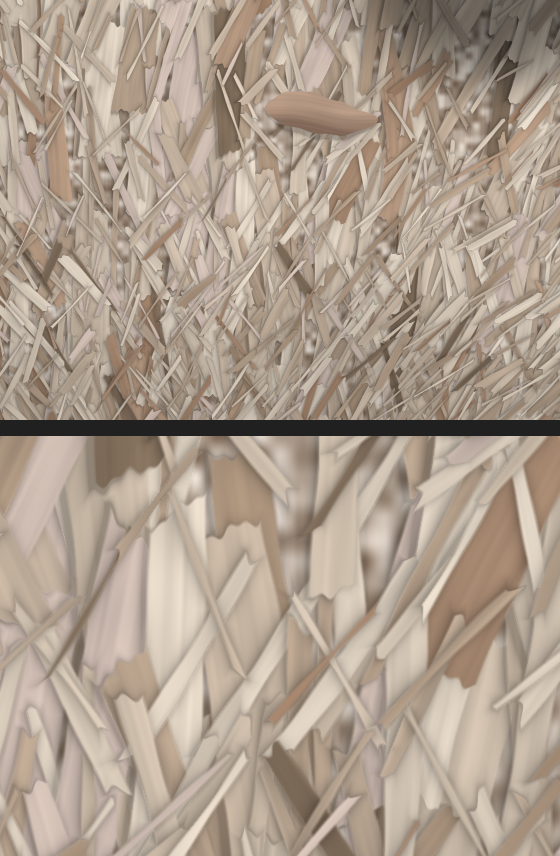
Top: the whole. Bottom: its middle third, enlarged.
This texture is drawn by a Shadertoy shader. Its source:

```glsl
// Heap of pale wood shavings and splinters with a shaded upper right corner.

float hash(vec2 p) {
    return fract(sin(dot(p, vec2(127.1, 311.7))) * 43758.5453);
}

vec4 hash4(vec2 p) {
    return fract(sin(dot(p, vec2(127.1, 311.7)) + vec4(0.0, 1.7, 4.1, 7.3)) * 43758.5453);
}

float noise(vec2 p) {
    vec2 i = floor(p), f = fract(p);
    f = f * f * (3.0 - 2.0 * f);
    return mix(mix(hash(i), hash(i + vec2(1, 0)), f.x),
               mix(hash(i + vec2(0, 1)), hash(i + vec2(1, 1)), f.x), f.y);
}

// Colour and shadow so far, plus the frame and seed of the topmost strand
struct Heap { vec3 col; float shadow; vec2 q; float seed; };

// Wood tone of one strand, from tan to cream with some rusty and dark ones
vec3 woodTone(float pick, float kind) {
    if (kind > 0.91) return mix(vec3(0.59, 0.47, 0.38), vec3(0.71, 0.60, 0.51), pick);
    if (kind < 0.03) return vec3(0.48, 0.41, 0.34);
    if (kind < 0.12) return vec3(0.79, 0.72, 0.68);
    return mix(vec3(0.63, 0.54, 0.455), vec3(0.86, 0.815, 0.755), pow(pick, 0.75));
}

// Fibres running along y in the strand's own frame
float fibres(vec2 q, float seed) {
    float fine = noise(vec2(q.x * 260.0, q.y * 7.0) + seed);
    float broad = noise(vec2(q.x * 90.0, q.y * 4.0) + seed * 1.7);
    float mottle = noise(q * vec2(45.0, 18.0) + seed);
    return 0.07 * fine + 0.08 * broad + 0.08 * mottle - 0.115;
}

// Contact shadow on what lies below, then the shape itself
void lay(inout Heap heap, vec3 tone, vec2 q, float seed, float d, float shadowD, float soft) {
    float below = smoothstep(-soft, soft, d);
    heap.shadow = below * max(heap.shadow, 0.26 * exp(-max(shadowD, 0.0) / 0.004));
    heap.col = mix(tone, heap.col, below);
    if (d < 0.0) {
        heap.q = q;
        heap.seed = seed;
    }
}

// One layer of strands on a turned grid of tall cells
void strandLayer(inout Heap heap, vec2 p, float layer, float soft) {
    float size = 0.13 * pow(0.82, layer);
    float turn = mod(layer, 2.0) < 0.5 ? 1.0 : -1.0;
    float base = 0.08 + 0.1 * layer * turn;
    mat2 toPage = mat2(cos(base), -sin(base), sin(base), cos(base));
    vec2 cellSize = size * vec2(1.0, 2.2);
    vec2 local = p * toPage;
    vec2 home = floor(local / cellSize);
    for (int n = 0; n < 9; n++) {
        vec2 cell = home + vec2(n % 3 - 1, n / 3 - 1);
        vec4 h = hash4(cell + layer * 37.3);
        vec2 centre = (cell + h.xy) * cellSize;
        vec2 spot = toPage * centre;

        // Strands fan out from the lower middle
        float angle = 0.3 * (spot.x - 0.67) + 0.55 * (h.z - 0.5);
        vec2 axis = vec2(sin(angle), cos(angle));
        vec2 r = local - centre;
        vec2 q = vec2(dot(r, vec2(axis.y, -axis.x)), dot(r, axis));
        if (abs(q.x) > size * 0.6 + 0.012 || abs(q.y) > cellSize.y + 0.02) continue;

        // Splinters gather low in the heap, wide shavings stay above
        float low = 1.0 - smoothstep(0.1, 0.7, spot.y);
        float amount = layer < 2.5 ? 0.97 : mix(0.22, 0.72, low);
        amount *= 1.0 + 0.8 * turn * (spot.x - 0.67) * step(2.5, layer);
        if (h.w > amount) continue;

        // Long, nearly straight outline with slanted, slightly ragged ends
        vec4 g = hash4(cell + layer * 37.3 + 91.7);
        float seed = g.w * 90.0;
        float len = cellSize.y * mix(0.5, 0.95, g.x);
        float width = size * mix(0.05, layer < 2.5 ? 0.42 : 0.27, g.y * g.y);
        q.x += (g.z - 0.5) * 0.06 * q.y * q.y / len;
        float taper = 1.0 + 0.6 * (fract(g.x * 17.0) - 0.5) * q.y / len;
        float side = abs(q.x) - width * taper + 0.0008 * sin(q.y * 60.0 + seed);
        float slant = (fract(g.y * 23.0) - 0.5) * 1.6 * q.x;
        float rag = 0.003 * sin(q.x * 190.0 + seed) + 0.002 * sin(q.x * 430.0 + seed);
        float d = max(side, abs(q.y + slant) - len + rag);

        vec3 tone = woodTone(g.z, fract(g.w * 31.0));
        tone *= 1.0 + 0.08 * q.x / width * (g.x - 0.5);
        lay(heap, tone, q, seed, d, d + 0.15 * q.x, soft);
    }
}

// A broad brown curl of bark lying across the heap
void barkCurl(inout Heap heap, vec2 p, float soft) {
    vec2 q = p - vec2(0.765, 0.727);
    if (abs(q.x) > 0.17 || abs(q.y) > 0.09) return;
    q.y += 0.10 * q.x + 0.006 * sin(q.x * 24.0);
    float t = clamp(q.x / 0.135, -1.0, 1.0);
    float belly = 0.046 * pow(1.0 - t * t, 0.65) * (1.0 - 0.25 * t);
    float d = max(abs(q.y) - belly + 0.002 * sin(q.x * 90.0), abs(q.x) - 0.135);
    vec3 tone = mix(vec3(0.50, 0.40, 0.34), vec3(0.69, 0.58, 0.50),
                    smoothstep(-0.045, 0.02, q.y));
    lay(heap, tone, q.yx, 4.0, d, d + 0.2 * q.y, soft);
}

void mainImage(out vec4 fragColor, in vec2 fragCoord) {
    vec2 p = fragCoord / iResolution.y;
    float soft = max(0.002, 0.8 / iResolution.y);

    // Crumbs in the gaps, then ever smaller strands and the bark on top
    vec3 crumbs = mix(vec3(0.48, 0.40, 0.33), vec3(0.88, 0.84, 0.80), noise(p * 60.0));
    Heap heap = Heap(crumbs, 0.0, p, 0.0);
    for (int k = 0; k < 7; k++) strandLayer(heap, p, float(k), soft);
    barkCurl(heap, p, soft);
    vec3 col = heap.col * (1.0 + fibres(heap.q, heap.seed)) * (1.0 - heap.shadow);

    // Soft uneven light and the grey shade in the corner
    col *= 0.98 + 0.08 * noise(p * 3.5);
    col *= 1.0 - 0.08 * (1.0 - smoothstep(0.0, 0.45, p.y));
    float shade = 1.0 - smoothstep(0.4, 1.15, length((p - vec2(1.2, 1.03)) / vec2(0.42, 0.28)));
    vec3 grey = vec3(dot(col, vec3(0.33)));
    col = mix(col, mix(col, grey, 0.35) * vec3(0.58, 0.575, 0.56), shade);
    fragColor = vec4(col, 1.0);
}
```
